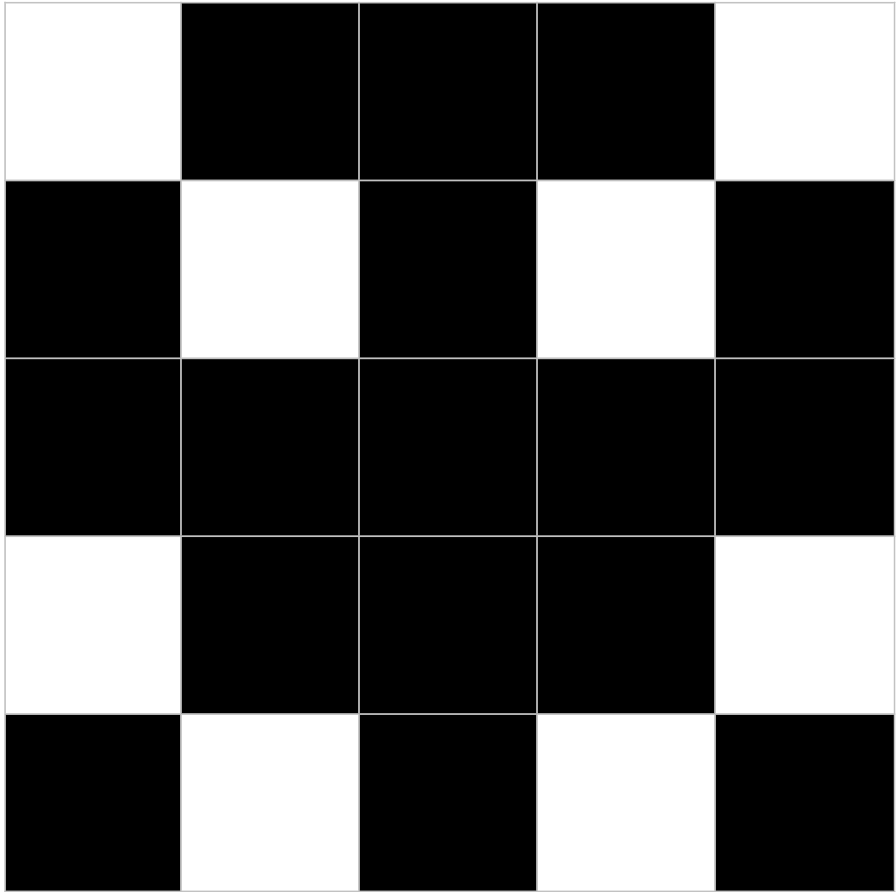
Write a WebGL 1 fragment shader that draws this pattern.

```glsl
precision highp float;
// Five by five board of black and white squares with thin grey grid lines.

uniform vec2 u_resolution;

// Positions are fractions of the canvas, measured from the top left.
const vec2 GRID_ORIGIN = vec2(0.0033, 0.0029);
const vec2 CELL_PITCH = vec2(0.19868, 0.1994);
const vec2 FRAME_MIN = vec2(0.0056, 0.0029);
const vec2 FRAME_MAX = vec2(0.9985, 0.9994);
const float LINE_WIDTH = 0.00196;
const float CELLS = 5.0;

const vec3 PAPER = vec3(1.0);
const vec3 INK = vec3(0.0);
const vec3 LINE_GREY = vec3(0.76);

// Position of grid line i on both axes; the outer lines form the frame.
vec2 gridLine(float i) {
  if (i < 0.5) return FRAME_MIN;
  if (i > CELLS - 0.5) return FRAME_MAX;
  return GRID_ORIGIN + i * CELL_PITCH;
}

// Share of the pixel at p that lies between two bounds, per axis.
vec2 spanCoverage(vec2 p, vec2 low, vec2 high, vec2 pixel) {
  vec2 overlap = min(p + 0.5 * pixel, high) - max(p - 0.5 * pixel, low);
  return clamp(overlap / pixel, 0.0, 1.0);
}

float boxCoverage(vec2 p, vec2 low, vec2 high, vec2 pixel) {
  vec2 span = spanCoverage(p, low, high, pixel);
  return span.x * span.y;
}

// White squares step inward over three rows; the middle column stays black.
bool isWhite(float column, float row) {
  float sideDistance = abs(column - 2.0);
  float wanted = 2.0 - mod(row, 3.0);
  return sideDistance > 0.5 && abs(sideDistance - wanted) < 0.5;
}

void main() {
  vec2 pixel = 1.0 / u_resolution;
  vec2 p = gl_FragCoord.xy * pixel;
  p.y = 1.0 - p.y;

  // Squares
  float white = 0.0;
  for (int r = 0; r < 5; r++) {
    for (int c = 0; c < 5; c++) {
      float row = float(r);
      float column = float(c);
      if (isWhite(column, row)) {
        vec2 low = vec2(gridLine(column).x, gridLine(row).y);
        vec2 high = vec2(gridLine(column + 1.0).x, gridLine(row + 1.0).y);
        white += boxCoverage(p, low, high, pixel);
      }
    }
  }

  // Grid lines
  vec2 halfLine = 0.5 * LINE_WIDTH * vec2(1.0, u_resolution.x / u_resolution.y);
  vec2 lines = vec2(0.0);
  for (int i = 0; i < 6; i++) {
    vec2 center = gridLine(float(i));
    lines += spanCoverage(p, center - halfLine, center + halfLine, pixel);
  }
  float insideFrame = boxCoverage(p, FRAME_MIN - halfLine, FRAME_MAX + halfLine, pixel);
  float line = min(max(lines.x, lines.y), 1.0) * insideFrame;

  // Layers: paper, black board, white squares, lines
  float board = boxCoverage(p, FRAME_MIN, FRAME_MAX, pixel);
  vec3 color = mix(PAPER, INK, clamp(board - white, 0.0, 1.0));
  color = mix(color, LINE_GREY, line);
  gl_FragColor = vec4(color, 1.0);
}
```
